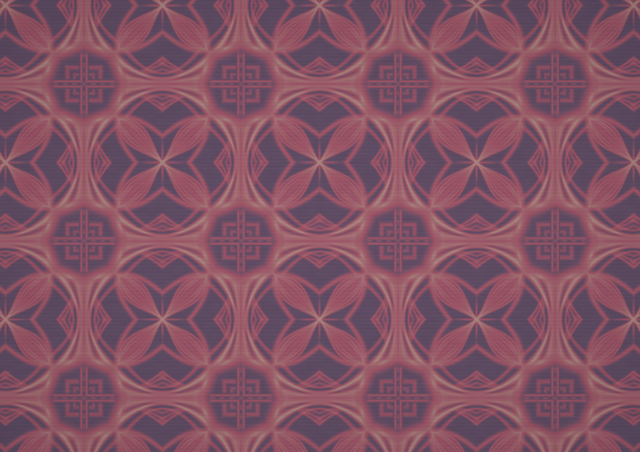
Write a WebGL 2 fragment shader that draws this pattern.

```glsl
#version 300 es
precision highp float;

uniform vec2 u_resolution;
out vec4 outColor;

const float PI = 3.14159265;
const float PERIOD = 0.3474;                 // repeat size, in canvas heights
const vec2 MEDALLION = vec2(0.5332, 0.4668); // centre of one medallion
const float RING = 0.235;                    // apothem of the octagon ring
const float PETAL = 0.29;                    // petal reach along each axis
const float NOTCH = 0.17;                    // flower notch on the axes
const float THREADS = 120.0;                 // weave rows over the height
const float WEAVE = 0.012;
const float VIGNETTE = 0.13;

// Ramp from plum ground through rose to pale sand
const vec3 RAMP[6] = vec3[6](
    vec3(0.36, 0.29, 0.38), vec3(0.48, 0.31, 0.39), vec3(0.59, 0.31, 0.38),
    vec3(0.60, 0.36, 0.41), vec3(0.62, 0.43, 0.44), vec3(0.65, 0.56, 0.52));

float glow(float d, float width) {
    return exp(-d * d / (width * width));
}

float screen(float a, float b) {
    return 1.0 - (1.0 - a) * (1.0 - b);
}

float hash(vec2 p) {
    p = fract(p * vec2(0.1031, 0.1137));
    p += dot(p, p.yx + 33.33);
    return fract((p.x + p.y) * p.x * 43.7);
}

float noise(vec2 p) {
    vec2 i = floor(p), f = fract(p);
    f = f * f * (3.0 - 2.0 * f);
    return mix(mix(hash(i), hash(i + vec2(1, 0)), f.x),
               mix(hash(i + vec2(0, 1)), hash(i + vec2(1, 1)), f.x), f.y);
}

vec3 ramp(float t) {
    vec3 c = RAMP[0];
    for (int i = 1; i < 6; i++)
        c = mix(c, RAMP[i], clamp(t * 5.0 - float(i - 1), 0.0, 1.0));
    return c;
}

// Cross rails and nested corners; p.x >= p.y
float medallion(vec2 p) {
    float corner = smoothstep(0.025, 0.04, p.y);
    float t = 0.38 * glow(p.x - 0.105, 0.014) * corner;
    t = screen(t, 0.32 * glow(p.x - 0.06, 0.011) * corner);
    t = screen(t, 0.45 * glow(p.y - 0.017, 0.008));
    float bead = 0.5 + 0.5 * cos(p.x * 2.0 * PI / 0.06);
    return screen(t, 0.3 * bead * glow(p.y, 0.006));
}

float ring(float radius, float along) {
    float t = 0.54 * glow(radius - RING, 0.037);
    return screen(t, 0.75 * glow(radius - RING - 0.012, 0.015) * glow(along, 0.048));
}

// Diagonal petals with veins meeting at both ends; q is measured from the flower
float petals(vec2 q) {
    float along = clamp((q.x + q.y) * 0.5 / PETAL, 0.0, 1.0);
    float across = abs(q.y - q.x) * 0.7071;
    float swell = max(sin(PI * pow(along, 1.4)), 0.06);
    float level = across / swell;
    float t = 0.20 * smoothstep(0.075, 0.05, level);
    for (int i = 0; i < 4; i++) {
        float k = float(i);
        float vein = glow((level - 0.068 + 0.021 * k) * swell, 0.0075);
        t = screen(t, (0.50 - 0.05 * k) * vein);
    }
    t = screen(t, 0.35 * glow(level - 0.036, 0.016) * glow(along - 0.74, 0.14));
    return screen(t, 0.42 * glow(q.x, 0.007) * smoothstep(NOTCH, 0.05, q.y));
}

// Flared band with pale streaks, and a peaked bud on each side
float bowtie(float x, float y) {
    float level = y / (0.045 + 1.8 * x * x);
    float t = 0.62 * smoothstep(1.15, 0.8, level);
    float flare = smoothstep(0.03, 0.12, x);
    t = screen(t, 0.75 * flare * glow(level - 0.82, 0.13));
    t = screen(t, 0.45 * flare * glow(level - 0.3, 0.10));
    t *= 1.0 - 0.75 * flare * glow(level - 0.56, 0.11);
    t *= 1.0 - 0.3 * glow(y, 0.005);
    t = screen(t, 0.42 * glow(level - 1.5, 0.16));
    float reach = smoothstep(0.17, 0.08, x);
    for (int i = 0; i < 3; i++) {
        float k = float(i);
        float arch = 0.168 - 0.036 * k - (0.85 - 0.22 * k) * x + 1.6 * x * x;
        t = screen(t, (0.46 - 0.06 * k) * reach * glow(y - arch, 0.009));
    }
    return screen(t, 0.35 * glow(x, 0.025) * glow(y - 0.14, 0.022));
}

void main() {
    vec2 uv = gl_FragCoord.xy / u_resolution.y;

    // Fold the square repeat into one mirrored triangle
    vec2 cell = (uv - MEDALLION) / PERIOD;
    vec2 f = abs(cell - floor(cell + 0.5));
    vec2 p = vec2(max(f.x, f.y), min(f.x, f.y));
    vec2 q = 0.5 - p;
    float radius = dot(p, vec2(0.9239, 0.3827));
    float along = dot(p, vec2(-0.3827, 0.9239));

    // Flower outline, from axis notch to petal tip
    float s = q.x / PETAL;
    float edge = 0.85 * (q.y - NOTCH - (PETAL - NOTCH) * s - 0.035 * max(sin(PI * s), 0.0));
    float inFlower = smoothstep(0.006, -0.012, edge);
    float outside = smoothstep(0.235, 0.275, radius);

    // Layer the parts
    float t = medallion(p) * smoothstep(0.2, 0.175, radius);
    t = screen(t, ring(radius, along));
    t = screen(t, outside * inFlower * petals(q));
    t = screen(t, outside * (1.0 - inFlower) * bowtie(q.x, p.y));
    t = screen(t, outside * 0.52 * glow(edge, 0.015));

    // Cloth grain and soft falloff to the corners
    float grain = noise(uv * vec2(THREADS * 0.4, THREADS)) - 0.5;
    vec3 color = ramp(t) + WEAVE * (sin(uv.y * THREADS * 2.0 * PI) * 0.5 + grain);
    vec2 centered = gl_FragCoord.xy / u_resolution - 0.5;
    color *= 1.03 - VIGNETTE * 2.0 * dot(centered, centered);
    outColor = vec4(color, 1.0);
}
```
